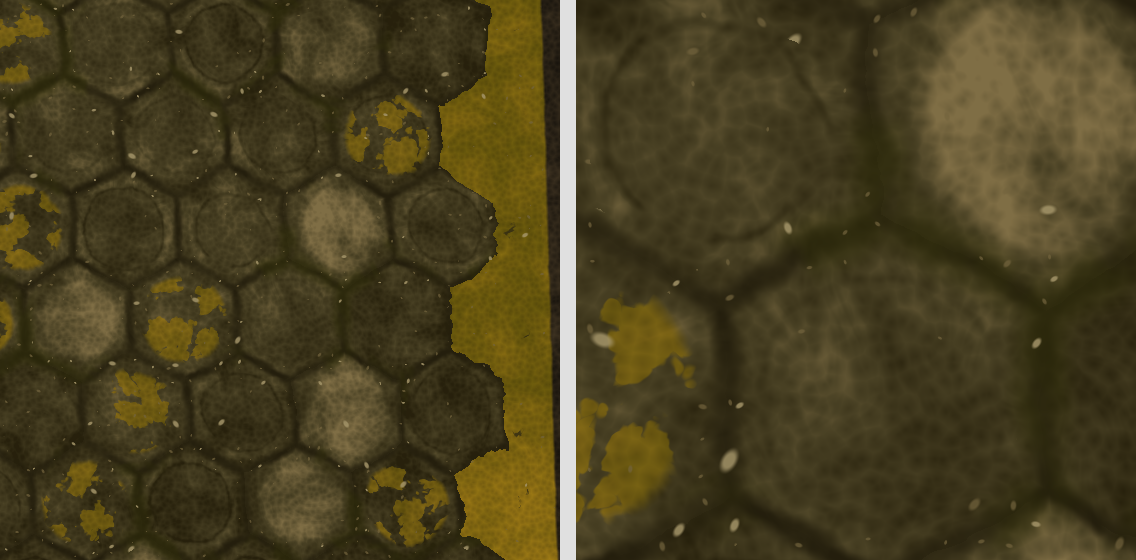
Left, the full canvas; right, a detail of the centre.
This texture is drawn by a WebGL 1 fragment shader. Its source:

```glsl
precision highp float;
// Worn hexagonal paving studs with soft joints, grit and a flaking yellow paint strip.
uniform vec2 u_resolution;
const float PITCH = 0.190;                // spacing of studs along a row
const vec2 ANCHOR = vec2(0.414, 0.594);   // centre of stud (0, 0)
const float SHEAR = 0.052;                // lean of the columns
const vec2 HEX = vec2(1.0, 1.7320508);
const vec3 GROOVE = vec3(0.140, 0.118, 0.050);
const vec3 SOIL = vec3(0.190, 0.163, 0.073);
const vec3 STONE = vec3(0.285, 0.253, 0.140);
const vec3 DUST = vec3(0.450, 0.390, 0.240);
const vec3 MOSS = vec3(0.185, 0.180, 0.035);
const vec3 OCHRE = vec3(0.390, 0.330, 0.045);
const vec3 AMBER = vec3(0.560, 0.435, 0.075);
const vec3 EARTH = vec3(0.160, 0.130, 0.085);
const vec3 GRIT = vec3(0.640, 0.580, 0.410);

float hash(vec2 k) { return fract(sin(dot(k, vec2(127.1, 311.7))) * 43758.5); }
vec2 hash2(vec2 k) { return vec2(hash(k), hash(k + 37.3)); }

// Layered sines, roughly -1 to 1
float waves(vec2 p) {
  float sum = 0.0, amp = 0.55;
  for (int i = 0; i < 6; i++) {
    p = mat2(0.8, 0.6, -0.6, 0.8) * p * 1.75 + 1.3;
    p += 0.45 * sin(p.yx * 1.1);
    sum += amp * sin(p.x) * sin(p.y);
    amp *= 0.66;
  }
  return sum;
}
// Distance to the nearest scattered point
float cellular(vec2 p) {
  float best = 2.0;
  for (int j = -1; j <= 1; j++) {
    for (int i = -1; i <= 1; i++) {
      vec2 c = floor(p) + vec2(float(i), float(j));
      best = min(best, length(c + hash2(c) - p));
    }
  }
  return best;
}
// Rounded ragged blotches, low inside, about 0.2 to 1.1
float blotch(vec2 p) {
  return cellular(p) + 0.4 * cellular(p * 2.7 + 4.0) + 0.2 * cellular(p * 6.1);
}
// Offset from the nearest centre of a hexagonal lattice
vec2 hexLocal(vec2 p) {
  vec2 a = mod(p + 0.5 * HEX, HEX) - 0.5 * HEX;
  vec2 b = mod(p, HEX) - 0.5 * HEX;
  return dot(a, a) < dot(b, b) ? a : b;
}
vec2 hexKey(vec2 p) { return floor((p - hexLocal(p)) * 2.0 / HEX + 0.5); }
float hexDistance(vec2 p) { return max(abs(p.x), dot(abs(p), vec2(0.5, 0.8660254))); }
float band(float d, float width) { return 1.0 - smoothstep(0.0, width, abs(d)); }
float glow(vec2 d, float falloff) { return exp(-falloff * dot(d, d)); }

vec3 stoneRamp(float tone) {
  vec3 low = mix(SOIL, STONE, clamp(tone * 2.0, -0.4, 1.0));
  return mix(low, DUST, clamp(tone * 2.0 - 1.0, 0.0, 1.3));
}
vec3 paintColor(float mottle, float grain, float fresh) {
  float amber = clamp(0.2 + 0.4 * mottle + 0.6 * fresh, 0.0, 1.0);
  return mix(OCHRE, AMBER, amber) * (0.9 + 0.2 * grain);
}
// Raised stud: bevelled hexagon with a round dish, worn unevenly
vec3 stud(vec2 local, vec2 key, float mottle, float grain, float patchy, float light) {
  float h = hexDistance(local), wear = hash(key + 3.7);
  float r = length(local - 0.04 * (hash2(key + 2.0) - 0.5)) + 0.04 * (hash(key + 6.0) - 0.5);
  float worn = smoothstep(0.68, 0.85, wear);
  float crisp = (1.0 - 0.9 * worn) * hash(key + 11.0) * smoothstep(-0.5, 0.3, mottle + 0.15);
  float dish = 1.0 - smoothstep(0.33, 0.42, r);
  float tone = 0.04 + 0.34 * wear * wear + light + 0.32 * mottle + 0.34 * (grain - 0.5);
  tone += 0.28 * (0.75 - patchy) + dish * (0.34 * worn + 0.05 - 0.08 * crisp);
  tone += crisp * (0.22 * band(r - 0.415, 0.05) - 0.32 * band(r - 0.365, 0.025));
  float depth = clamp(0.75 + 0.5 * mottle, 0.25, 1.0);
  return mix(stoneRamp(tone), GROOVE, depth * smoothstep(0.43, 0.495, h));
}
// Elongated crumbs; density is the chance of one per square
float crumbs(vec2 p, float density) {
  vec2 cell = floor(p), d = fract(p) - 0.3 - 0.4 * hash2(cell);
  float a = 6.28 * hash(cell + 5.1), size = mix(0.07, 0.22, pow(hash(cell + 8.3), 2.0));
  d = mat2(cos(a), sin(a), -sin(a), cos(a)) * d * vec2(1.0, 1.7);
  return step(hash(cell + 19.0), density) * (1.0 - smoothstep(0.5 * size, 1.2 * size, length(d)));
}

void main() {
  vec2 uv = gl_FragCoord.xy / u_resolution;
  vec2 p = uv - ANCHOR;
  p.x += SHEAR * p.y;
  p /= PITCH;
  // Lattice with ragged outlines
  vec2 wobble = vec2(waves(p * 2.2), waves(p * 2.2 + 9.0));
  vec2 ragged = p + 0.035 * wobble, local = hexLocal(ragged), key = hexKey(ragged);
  float h = hexDistance(local), strip = step(4.5, hexKey(p + 0.08 * wobble).x);
  // Stone under broad light, moss in the joints
  float mottle = waves(p * 3.5), grain = cellular(uv * 95.0), patchy = blotch(p * 3.0 + 0.2 * wobble);
  float light = 0.26 * glow(uv - vec2(0.36, 0.56), 7.0) + 0.3 * glow(uv - vec2(0.0, 0.95), 22.0);
  vec3 color = stud(local, key, mottle, grain, patchy, light);
  float moss = smoothstep(0.36, 0.48, h) * smoothstep(0.1, 0.6, waves(p * 1.1 + 4.0));
  color = mix(color, MOSS, 0.5 * moss);
  // Paint remnants on a few studs
  float remnant = step(0.76, hash(key + 23.0)) * (1.0 - smoothstep(0.62, 0.70, patchy));
  remnant *= 1.0 - smoothstep(0.36, 0.42, length(local));
  color = mix(color, paintColor(mottle, grain, 0.5), 0.85 * remnant);
  // Painted border beyond the last stud of each row
  float chip = smoothstep(1.10, 1.20, blotch(p * 2.6 + 0.3 * wobble + 5.0));
  vec3 border = paintColor(mottle, grain, smoothstep(0.30, 0.15, uv.y));
  color = mix(color, mix(border, SOIL, 0.8 * chip), strip);
  // Crumbs gather in the joints
  float joint = smoothstep(0.36, 0.46, h) * (1.0 - strip);
  color = mix(color, GRIT, 0.85 * crumbs(uv * 27.0, 0.07 + 0.30 * joint));
  color = mix(color, DUST, 0.7 * crumbs(uv * 48.0 + 7.0, 0.12 + 0.2 * joint));
  // Bare earth past the slab edge
  float slabEdge = 0.996 - 0.030 * uv.y + 0.002 * waves(uv * 14.0);
  vec3 earth = EARTH * (0.8 + 0.5 * grain + 0.3 * mottle);
  gl_FragColor = vec4(mix(color, earth, smoothstep(-0.003, 0.003, uv.x - slabEdge)), 1.0);
}
```
